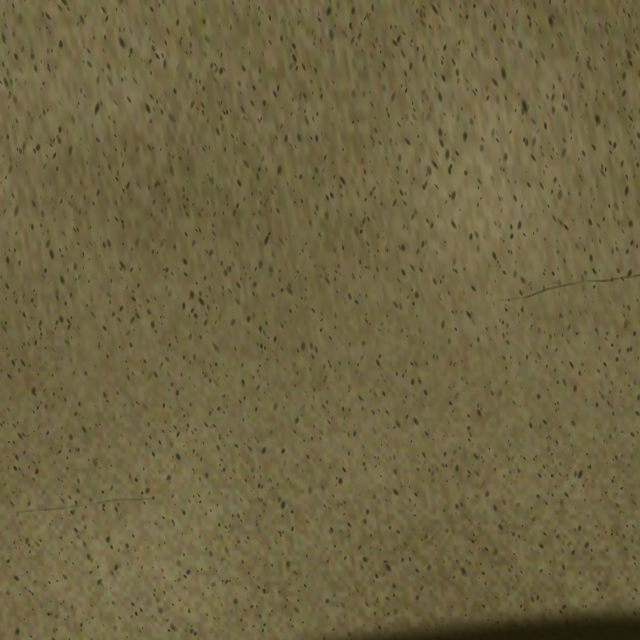
This texture is drawn by a Shadertoy shader. Its source:

```glsl
float hash(vec2 p) {
    return fract(sin(dot(p, vec2(127.1, 311.7))) * 43758.5453);
}

float noise(vec2 p) {
    vec2 i = floor(p), f = fract(p);
    f = f * f * (3.0 - 2.0 * f);
    return mix(mix(hash(i), hash(i + vec2(1, 0)), f.x),
               mix(hash(i + vec2(0, 1)), hash(i + vec2(1, 1)), f.x), f.y);
}

float blob(vec2 p, vec2 center, vec2 size) {
    vec2 q = (p - center) / size;
    return exp(-dot(q, q));
}

// Soft, slightly leaning specks, one candidate per grid cell
float specks(vec2 p, float cells, float seed) {
    vec2 g = p * cells, id = floor(g);
    float mask = 0.0;
    for (int y = -1; y <= 1; y++)
    for (int x = -1; x <= 1; x++) {
        vec2 cell = id + vec2(x, y), key = cell + seed;
        vec2 q = g - cell - vec2(hash(key + 3.1), hash(key + 7.7));
        float lean = 0.15 + 0.9 * (hash(key + 11.3) - 0.5);
        float stretch = mix(1.3, 2.3, p.y) * mix(0.75, 1.25, hash(key + 17.9));
        float radius = mix(0.08, 0.14, hash(key + 23.5));
        float d = length(vec2(q.x + lean * q.y, q.y / stretch)) / radius;
        float strength = mix(0.25, 0.85, hash(key + 29.2));
        float present = step(hash(key), 0.2 + 0.25 * noise(cell * 0.2 + seed));
        mask = max(mask, present * strength * (1.0 - smoothstep(0.3, 1.45, d)));
    }
    return mask;
}

// Fine grain, drawn out vertically towards the top
float grain(vec2 p, float seed) {
    vec2 q = vec2(p.x + 0.15 * p.y, p.y);
    float streaks = noise(q * vec2(170, 60) + seed);
    float grit = noise(q * vec2(165, 125) + seed + 40.0);
    return mix(grit, streaks, smoothstep(0.1, 0.8, p.y)) - 0.5;
}

float scratch(vec2 p, float height, float slope, float from, float to) {
    float line = height + slope * (p.x - from) + 0.012 * (noise(vec2(p.x * 22.0, height * 90.0)) - 0.5);
    float ends = smoothstep(from, from + 0.05, p.x) * (1.0 - smoothstep(to - 0.05, to, p.x));
    return ends * (1.0 - smoothstep(0.0006, 0.003, abs(p.y - line))) * noise(p * 70.0);
}

void mainImage(out vec4 fragColor, in vec2 fragCoord) {
    vec2 p = fragCoord / iResolution.xy;
    vec3 color = vec3(0.437, 0.397, 0.264);

    // Broad uneven light
    float light = 0.055 * blob(p, vec2(0.76, 0.69), vec2(0.17, 0.2))
                + 0.045 * blob(p, vec2(0.22, 0.1), vec2(0.26, 0.16))
                + 0.02 * blob(p, vec2(0.1, 0.95), vec2(0.3, 0.25))
                - 0.035 * blob(p, vec2(1.0, 1.0), vec2(0.2, 0.16))
                - 0.025 * blob(p, vec2(0.3, 0.68), vec2(0.22, 0.18))
                - 0.035 * blob(p, vec2(0.7, 0.08), vec2(0.3, 0.12));
    light += 0.03 * (noise(p * 7.0) - 0.5) + 0.025 * (noise(p * 22.0 + 9.0) - 0.5);
    color += light * vec3(1.0, 0.97, 0.9);

    // Luminous grain with a faint colour mottle
    color += 0.085 * grain(p, 5.0);
    color += 0.045 * vec3(grain(p * 0.7, 71.0), grain(p * 0.7, 133.0), 1.3 * grain(p * 0.7, 197.0));

    // Dark specks from coarse to fine
    float dark = max(specks(p, 36.0, 0.0), max(specks(p, 49.0, 51.0), 0.8 * specks(p, 68.0, 113.0)));
    color = mix(color, vec3(0.17, 0.165, 0.105), dark);

    // Faint scratches
    float lines = scratch(p, 0.525, 0.22, 0.77, 1.05) + 0.5 * scratch(p, 0.195, 0.12, 0.0, 0.28);
    color = mix(color, vec3(0.22, 0.2, 0.11), 0.7 * lines);

    // Shadow along the lower right edge
    float rim = 0.045 * smoothstep(0.4, 1.0, p.x);
    float shadow = smoothstep(0.4, 0.6, p.x) * (1.0 - smoothstep(rim - 0.025, rim + 0.02, p.y));
    color = mix(color, vec3(0.1, 0.085, 0.02), 0.9 * shadow);

    fragColor = vec4(clamp(color, 0.0, 1.0), 1.0);
}
```
